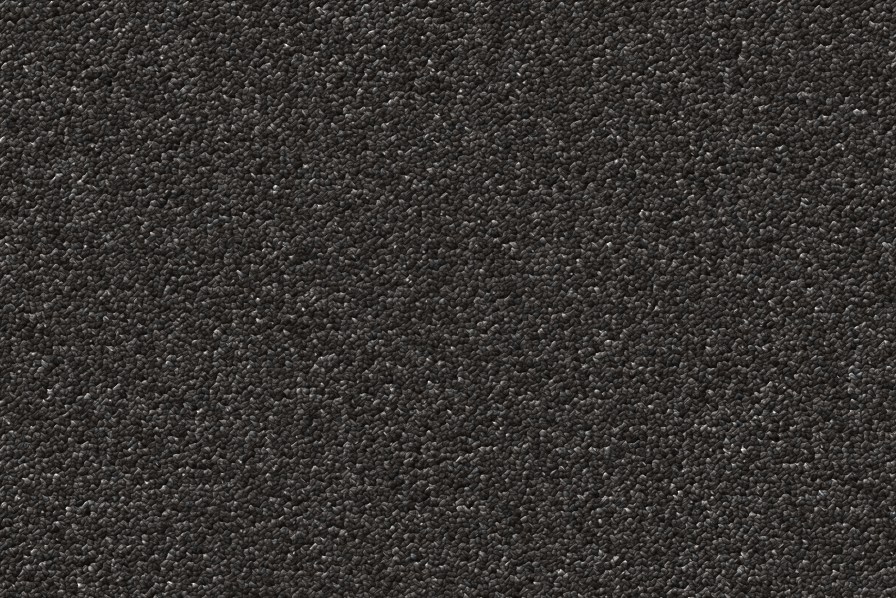
Write a Shadertoy shader that draws this texture.

```glsl
// Dark, rough asphalt-like surface of tightly packed mineral grains.
// Two layers of soft cellular noise give grains and grit; each bump is lit
// from the upper left, sunk at its rim, and a few bits of grit glint.

#define GRAINS_PER_HEIGHT 106.0
#define GRIT_SCALE 1.8
#define BASE_TONE 0.218
#define GRAIN_CONTRAST 0.65
#define GRIT_CONTRAST 0.55
#define GRAIN_SLOPE 1.25
#define GRIT_SLOPE 0.6
#define GAP_DEPTH 0.65
#define GLINT_SHARE 0.012
#define SOFTNESS 14.0
#define LIGHT_DIR vec2(-0.5, 0.866)
#define WARM_TINT vec3(0.011, -0.001, -0.011)

struct Cell {
    vec2 offset;   // from the seed to the point, blended over borders
    vec3 random;   // one value per cell, blended over borders
    float gap;     // near zero on the border between cells
    float radius;  // distance to the nearest seed
    vec2 id;       // grid square of the nearest seed
};

vec3 hash3(vec2 p) {
    vec3 q = fract(vec3(p.xyx) * vec3(0.1031, 0.1030, 0.0973));
    q += dot(q, q.yxz + 33.33);
    return fract((q.xxy + q.yzz) * q.zyx);
}

// Jittered grid of seeds; close seeds share the point by a soft weight
Cell cellular(vec2 p) {
    vec2 base = floor(p);
    float second = 9.0, total = 0.0;
    Cell cell = Cell(vec2(0.0), vec3(0.0), 0.0, 9.0, base);
    for (int y = -1; y <= 1; y++)
    for (int x = -1; x <= 1; x++) {
        vec2 id = base + vec2(x, y);
        vec2 offset = p - id - hash3(id + 17.0).xy;
        float d = length(offset);
        float weight = exp(-SOFTNESS * d * d);
        cell.offset += weight * offset;
        cell.random += weight * hash3(id + 251.0);
        total += weight;
        if (d < cell.radius) {
            second = cell.radius;
            cell.radius = d;
            cell.id = id;
        } else {
            second = min(second, d);
        }
    }
    cell.offset /= total;
    cell.random /= total;
    cell.gap = second - cell.radius;
    return cell;
}

// Broad, faint unevenness over the canvas, about -1 to 1
float mottle(vec2 uv) {
    float a = sin(uv.x * 5.1 + 2.0 * sin(uv.y * 3.7 + 0.6));
    float b = sin(uv.y * 8.3 + 1.5 * sin(uv.x * 6.1 + 2.1));
    return 0.5 * a + 0.5 * b;
}

vec3 surface(vec2 uv) {
    // Layered sines bend the grid so the grains get ragged outlines
    vec2 p = uv * GRAINS_PER_HEIGHT * vec2(0.95, 1.05);
    p += 0.18 * sin(p.yx * 2.3 + vec2(0.0, 1.7));
    p += 0.09 * sin(p.yx * 5.9 + vec2(2.4, 0.3));

    Cell grain = cellular(p);
    Cell grit = cellular(p * GRIT_SCALE + 400.0);

    // Relief in log tone, so lights stretch further than darks
    float relief = GRAIN_CONTRAST * (grain.random.x - 0.5);
    relief += GRIT_CONTRAST * (grit.random.x - 0.5);
    relief += GRAIN_SLOPE * dot(grain.offset, LIGHT_DIR);
    relief += GRIT_SLOPE * dot(grit.offset, LIGHT_DIR);
    relief -= GAP_DEPTH * (1.0 - smoothstep(0.0, 0.32, grain.gap));

    float uneven = mottle(uv);
    float tone = BASE_TONE * exp(relief * (1.0 + 0.06 * uneven) + 0.015 * uneven);

    // Sparse, soft glints on single bits of grit
    vec3 chance = hash3(grit.id + 73.0);
    float glint = step(1.0 - GLINT_SHARE, chance.x);
    glint *= 1.0 - smoothstep(0.15, 0.6, grit.radius);
    tone += glint * mix(0.15, 0.5, chance.y);

    // Mostly warm stone, with some cooler grains
    float cool = smoothstep(0.7, 1.0, grain.random.z);
    return tone + WARM_TINT * (1.0 - cool);
}

void mainImage(out vec4 fragColor, in vec2 fragCoord) {
    // Four samples per pixel smooth the grain edges
    vec3 color = vec3(0.0);
    for (int i = 0; i < 4; i++) {
        vec2 shift = vec2(i % 2, i / 2) * 0.5 - 0.25;
        color += surface((fragCoord + shift) / iResolution.y);
    }
    fragColor = vec4(clamp(color * 0.25, 0.0, 1.0), 1.0);
}
```
